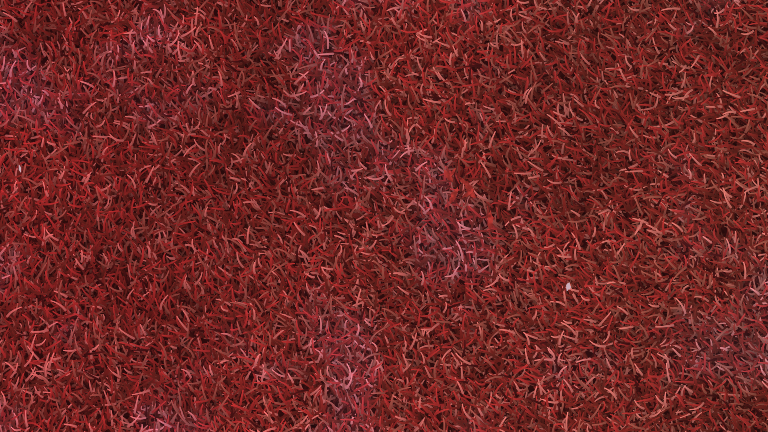
This texture is drawn by a Shadertoy shader. Its source:

```glsl
// A dense mat of short dry red grass blades with a few fallen leaf scraps.
// Jittered grids of thin curved strokes are stacked from dark to light,
// while slow noise varies their lean, brightness and dustiness.

const int LAYERS = 12;
const float CELL = 0.026;         // grid spacing, in canvas heights
const float BLADE_RADIUS = 0.0021;
const vec3 SOIL = vec3(0.17, 0.045, 0.05);
const vec3 LEAF_RED = vec3(0.66, 0.20, 0.18);
const vec3 CHIP_PALE = vec3(0.80, 0.68, 0.72);

float hash(vec2 p) {
    return fract(sin(dot(p, vec2(127.1, 311.7))) * 43758.5453);
}

vec2 hash2(vec2 p) {
    return vec2(hash(p), hash(p + vec2(37.2, 17.9)));
}

float valueNoise(vec2 p) {
    vec2 i = floor(p), f = fract(p);
    f = f * f * (3.0 - 2.0 * f);
    float low = mix(hash(i), hash(i + vec2(1, 0)), f.x);
    float high = mix(hash(i + vec2(0, 1)), hash(i + vec2(1, 1)), f.x);
    return mix(low, high, f.y);
}

float fractalNoise(vec2 p) {
    return 0.55 * valueNoise(p) + 0.3 * valueNoise(p * 2.1 + 5.3)
         + 0.15 * valueNoise(p * 4.3 + 9.7);
}

vec2 rotate(vec2 p, float angle) {
    float c = cos(angle), s = sin(angle);
    return vec2(c * p.x + s * p.y, c * p.y - s * p.x);
}

float coverage(float dist, float pixel) {
    return 1.0 - smoothstep(-0.5 * pixel, 0.5 * pixel, dist);
}

// Blade tones, chosen by a random pick from 0 to 1
vec3 bladeColor(float pick) {
    if (pick < 0.07) return vec3(0.23, 0.06, 0.065);
    if (pick < 0.28) return vec3(0.35, 0.115, 0.10);
    if (pick < 0.50) return vec3(0.43, 0.12, 0.11);
    if (pick < 0.70) return vec3(0.55, 0.14, 0.14);
    if (pick < 0.88) return vec3(0.50, 0.23, 0.205);
    return vec3(0.68, 0.33, 0.32);
}

// One curved stroke: x is its coverage, y the position from root to tip
vec2 blade(vec2 p, float angle, float halfLength, float bend, float pixel) {
    vec2 q = rotate(p, angle);
    float t = clamp(q.x / halfLength, -1.0, 1.0);
    q.y -= bend * (t * t - 0.4);
    float radius = BLADE_RADIUS * (1.0 - 0.35 * t);
    float dist = length(vec2(q.x - t * halfLength, q.y)) - radius;
    return vec2(coverage(dist, pixel), 0.5 + 0.5 * t);
}

// Paints one jittered grid of blades over the colour beneath
vec3 grassLayer(vec3 color, vec2 uv, float layer, float lean, float pixel) {
    vec2 p = rotate(uv, layer * 0.7) / CELL + layer * 3.7;
    vec2 home = floor(p);
    float height = layer / float(LAYERS - 1);
    for (int y = -1; y <= 1; y++)
    for (int x = -1; x <= 1; x++) {
        vec2 id = home + vec2(x, y);
        vec2 seed = id + layer * 19.3;
        vec2 shape = hash2(seed + 4.1);
        vec2 offset = (p - id - hash2(seed)) * CELL;
        float spread = hash(seed + 8.6) + hash(seed + 2.7) - 1.0;
        float angle = lean + 2.1 * spread - layer * 0.7;
        float halfLength = mix(0.009, 0.021, shape.x);
        vec2 stroke = blade(offset, angle, halfLength, 0.008 * (shape.y - 0.5), pixel);
        vec3 tone = bladeColor(hash(seed + 6.4));
        tone *= mix(0.55, 1.2, height) * mix(0.84, 1.14, stroke.y);
        color = mix(color, tone, stroke.x);
    }
    return color;
}

// A pointed scrap with a ragged outline
float scrap(vec2 p, float angle, float halfLength, float halfWidth, float pixel) {
    vec2 q = rotate(p, angle);
    float t = q.x / halfLength;
    float ragged = 0.6 + 0.8 * valueNoise(p * 170.0 + angle * 7.0);
    return coverage(abs(q.y) - halfWidth * ragged * (1.0 - t * t), pixel);
}

void mainImage(out vec4 fragColor, in vec2 fragCoord) {
    float pixel = 1.0 / iResolution.y;
    vec2 uv = fragCoord * pixel;
    float side = fragCoord.x / iResolution.x;

    // Grass, leaning upright at left and flatter at right
    float lean = mix(1.75, 2.5, side) + 1.2 * (fractalNoise(uv * 4.0) - 0.5);
    vec3 color = SOIL;
    for (int i = 0; i < LAYERS; i++)
        color = grassLayer(color, uv, float(i), lean, pixel);

    // Dusty pink patches, a browner right side and slow light changes
    float dust = smoothstep(0.52, 0.78, fractalNoise(uv * 5.0 + 11.0));
    color = mix(color, color * vec3(1.04, 1.15, 1.35) + 0.015, dust);
    color *= mix(vec3(1.0, 0.92, 0.95), vec3(1.0, 1.12, 1.04), side);
    color *= 0.86 + 0.28 * fractalNoise(uv * 3.0 + 2.0);

    // Crumpled leaf cluster with one stray piece
    for (int i = 0; i < 8; i++) {
        vec2 seed = vec2(float(i), 3.0);
        vec2 place = vec2(1.07, 0.57) + 0.07 * (hash2(seed) - 0.5);
        if (i == 7) place = vec2(1.135, 0.49);
        float size = mix(0.012, 0.023, hash(seed + 5.0));
        float mask = scrap(uv - place, 6.28 * hash(seed + 9.0), size, 0.3 * size, pixel);
        float crease = 0.7 + 0.5 * valueNoise(uv * 150.0 + float(i));
        color = mix(color, LEAF_RED * crease, 0.9 * mask);
    }

    // Two pale chips
    float chips = scrap(uv - vec2(1.315, 0.336), 1.3, 0.011, 0.005, pixel)
                + scrap(uv - vec2(0.046, 0.610), 1.8, 0.010, 0.003, pixel);
    color = mix(color, CHIP_PALE, min(chips, 1.0));

    fragColor = vec4(color, 1.0);
}
```
